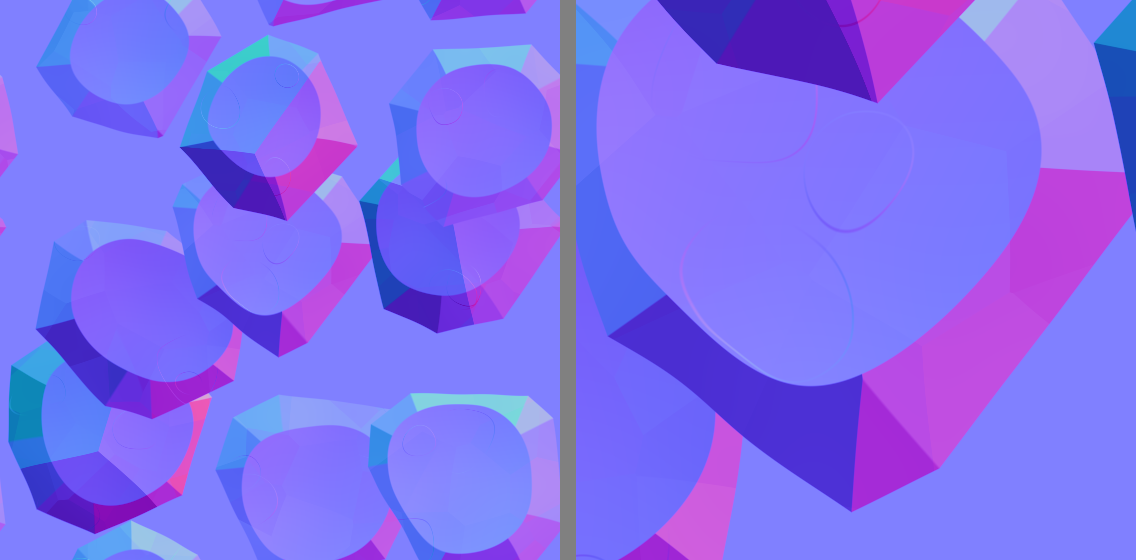
Left, the full canvas; right, a detail of the centre.
This texture map is drawn by a Shadertoy shader. Its source:

```glsl
// Tangent-space normal map of bevelled, overlapping stones on a flat ground.
// Each stone is a convex polygon with a faceted rim, a dished rounded top,
// an optional three-plane crease and a few fine curved scratches.

const float GRID         = 3.0;    // stones per side of the tile
const float JITTER       = 0.48;   // placement scatter, in grid cells
const vec2  RADIUS       = vec2(0.142, 0.188);
const int   SIDES        = 8;
const vec2  RIM_SLOPE    = vec2(0.24, 0.70);
const float RIM_INSET    = 0.017;
const float TOP_ROUNDING = 0.036;
const float TOP_SHIFT    = 0.040;
const float TILT         = 0.34;
const vec2  TILT_BIAS    = vec2(0.01, -0.04);
const float DISH         = 0.12;
const float CREASE_SHARE = 0.45;
const float CREASE_SLOPE = 0.27;
const float CHIP_SIZE    = 0.10;
const float CHIP_SLOPE   = 0.08;
const float SCRATCH_WIDTH = 0.0013;
const float SCRATCH_SLOPE = 0.26;
const float TAU = 6.283185;

vec2 hash2(vec2 p) {
    vec3 q = fract(p.xyx * vec3(0.1031, 0.1030, 0.0973));
    q += dot(q, q.yzx + 33.33);
    return fract((q.xx + q.yz) * q.zy);
}

vec2 direction(float angle) { return vec2(cos(angle), sin(angle)); }

float gradientNoise(vec2 p) {
    vec2 i = floor(p), f = p - i;
    vec2 u = f * f * f * (f * (f * 6.0 - 15.0) + 10.0);
    vec4 corner;
    for (int k = 0; k < 4; k++) {
        vec2 o = vec2(k & 1, k >> 1);
        corner[k] = dot(direction(TAU * hash2(i + o).x), f - o);
    }
    return mix(mix(corner.x, corner.y, u.x), mix(corner.z, corner.w, u.x), u.y);
}

// Slope of the nearest Voronoi chip, blended across chip borders.
vec2 chipSlope(vec2 p, float px) {
    vec2 cell = floor(p), slope = vec2(0.0);
    float nearest = 9.0;
    for (int k = 0; k < 9; k++) {
        vec2 id = cell + vec2(k % 3 - 1, k / 3 - 1);
        float d = length(p - id - hash2(id));
        slope = mix(slope, hash2(id + 41.7) - 0.5, smoothstep(-px, px, nearest - d));
        nearest = min(nearest, d);
    }
    return slope;
}

// Three planes meeting at an off-centre apex.
vec2 creaseSlope(vec2 d, float turn, float px) {
    vec2 slope = vec2(0.0);
    float highest = -9.0;
    for (int k = 0; k < 3; k++) {
        vec2 dir = direction(turn + TAU * float(k) / 3.0);
        float a = dot(d, dir);
        slope = mix(slope, dir, smoothstep(-px, px, a - highest));
        highest = max(highest, a);
    }
    return slope;
}

// Thin broken loops scratched into the surface.
vec2 scratchSlope(vec2 d, float radius, vec2 seed, float px) {
    vec2 slope = vec2(0.0);
    for (int k = 0; k < 3; k++) {
        vec2 s = seed + 17.3 * float(k + 1);
        vec2 q = d - (hash2(s) - 0.5) * radius * 1.5;
        vec2 h = hash2(s + 5.1);
        float loopRadius = radius * mix(0.14, 0.34, h.x);
        float dist = abs(length(q) - loopRadius + 0.03 * gradientNoise(q * 12.0 + s));
        float line = 1.0 - smoothstep(0.0, max(SCRATCH_WIDTH, px), dist);
        float fade = smoothstep(-0.2, 0.3, gradientNoise(q * 9.0 + s + 3.7));
        slope += q / (length(q) + 0.001) * line * fade * sign(h.y - 0.5);
    }
    return slope * SCRATCH_SLOPE;
}

// Returns surface slope in xy and coverage in z.
vec3 stone(vec2 d, vec2 seed, float px) {
    vec2 shape = hash2(seed + 2.3), lean = hash2(seed + 8.9), crease = hash2(seed + 14.2);
    float radius = mix(RADIUS.x, RADIUS.y, shape.x);
    vec2 shift = (hash2(seed + 21.4) - 0.5) * TOP_SHIFT;
    d += 0.006 * gradientNoise(d * 9.0 + seed);

    // Polygon outline, rim facets and a soft inset copy for the top
    vec2 rim = vec2(0.0);
    float outline = -9.0, softSum = 0.0;
    for (int k = 0; k < SIDES; k++) {
        vec2 h = hash2(seed + 3.1 * float(k) + 30.0);
        vec2 dir = direction(TAU * (float(k) + 0.6 * (h.x - 0.5) + shape.y) / float(SIDES));
        float reach = radius * mix(0.84, 1.12, h.y);
        float a = dot(d, dir) - reach;
        float steep = mix(RIM_SLOPE.x, RIM_SLOPE.y, fract(h.x * 7.0 + h.y));
        rim = mix(rim, dir * steep, smoothstep(-px, px, a - outline));
        outline = max(outline, a);
        softSum += exp((dot(d - shift, dir) - reach) / TOP_ROUNDING);
    }
    float inner = TOP_ROUNDING * log(softSum) + RIM_INSET;
    float onTop = 1.0 - smoothstep(-px, px, inner);

    // Slopes shared by rim and top, then the two blended
    vec2 slope = (lean - 0.5) * TILT + TILT_BIAS;
    vec2 apex = (hash2(seed + 50.6) - 0.5) * radius * 0.8;
    slope += creaseSlope(d - apex, TAU * crease.y, px) * CREASE_SLOPE * step(crease.x, CREASE_SHARE);
    slope += chipSlope(d / CHIP_SIZE + seed, px / CHIP_SIZE) * CHIP_SLOPE * mix(1.6, 0.7, onTop);
    slope += mix(rim, -DISH * d / radius, onTop) + 0.05 * gradientNoise(d * 7.0 + seed);
    slope += scratchSlope(d, radius, seed, px);
    return vec3(slope, 1.0 - smoothstep(-px, px, outline));
}

void mainImage(out vec4 fragColor, in vec2 fragCoord) {
    float px = 0.8 / iResolution.y;
    vec2 p = fragCoord / iResolution.y, slope = vec2(0.0);

    // Paint the stones in turn, wrapped round the tile
    for (float k = 0.0; k < GRID * GRID; k++) {
        vec2 cell = vec2(mod(k, GRID), floor(k / GRID));
        vec2 seed = cell * vec2(13.7, 29.3) + 4.6;
        vec2 d = p - (cell + 0.5 + (hash2(seed) - 0.5) * JITTER) / GRID;
        vec3 s = stone(d - round(d), seed, px);
        slope = mix(slope, s.xy, s.z);
    }

    // Encode the unit normal as colour
    slope *= min(1.0, 0.9 / max(length(slope), 0.001));
    vec3 normal = vec3(slope, sqrt(1.0 - dot(slope, slope)));
    fragColor = vec4(normal * 0.5 + 0.5, 1.0);
}
```
